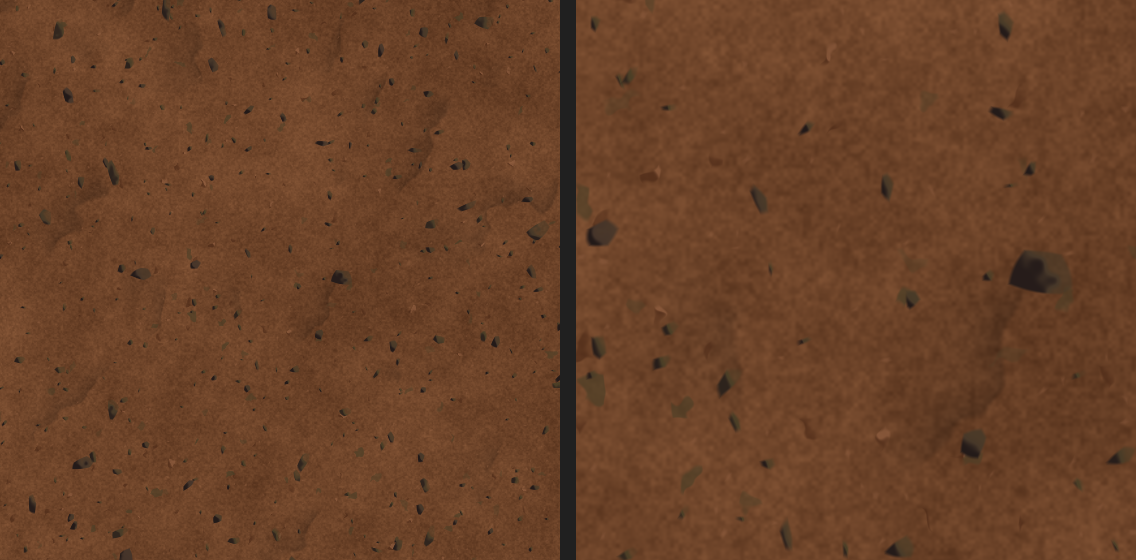
Left, the full canvas; right, a detail of the centre.
Give the GLSL for this texture, as a three.js fragment shader.

```glsl
varying vec2 vUv;

const vec3 SOIL_DARK = vec3(0.385, 0.232, 0.136);
const vec3 SOIL_LIGHT = vec3(0.465, 0.292, 0.180);
const vec3 SHADOW = vec3(0.135, 0.100, 0.095);
const vec3 SLATE = vec3(0.270, 0.205, 0.165);
const vec3 OLIVE = vec3(0.295, 0.245, 0.150);
const vec3 CLAY = vec3(0.290, 0.155, 0.085);
const vec3 TAN = vec3(0.580, 0.380, 0.260);

vec2 hash2(vec2 p) {
  vec3 h = fract(p.xyx * vec3(0.1031, 0.1030, 0.0973));
  h += dot(h, h.yzx + 33.33);
  return fract((h.xx + h.yz) * h.zy);
}

float noise(vec2 p) {
  vec2 i = floor(p), f = fract(p);
  f = f * f * (3.0 - 2.0 * f);
  float low = mix(hash2(i).x, hash2(i + vec2(1.0, 0.0)).x, f.x);
  float high = mix(hash2(i + vec2(0.0, 1.0)).x, hash2(i + 1.0).x, f.x);
  return mix(low, high, f.y);
}

float fbm(vec2 p) {
  float sum = 0.0, amp = 0.5;
  for (int i = 0; i < 5; i++) {
    sum += amp * noise(p);
    p = mat2(1.6, 1.2, -1.2, 1.6) * p + 7.3;
    amp *= 0.5;
  }
  return sum;
}

vec2 rotate(vec2 p, float angle) {
  float c = cos(angle), s = sin(angle);
  return vec2(c * p.x + s * p.y, c * p.y - s * p.x);
}

// Convex shard of unit size: random cutting planes blended with a disc
float shard(vec2 p, vec2 seed) {
  float d = -1.0;
  for (int i = 0; i < 5; i++) {
    vec2 h = hash2(seed + float(i) * 5.7);
    float a = (float(i) + 0.8 * h.x) * 1.2566;
    d = max(d, dot(p, vec2(cos(a), sin(a))) - mix(0.5, 0.95, h.y));
  }
  return mix(d, length(p) - 0.95, 0.3);
}

// Scattered shards: x = coverage, y = lit side, z = random value per shard
vec3 scatter(vec2 uv, float cells, float density, float radius, float seed) {
  vec2 p = uv * cells, id = floor(p);
  vec3 top = vec3(0.0);
  for (int j = -1; j <= 1; j++) {
    for (int i = -1; i <= 1; i++) {
      vec2 cell = id + vec2(float(i), float(j));
      vec2 key = cell + seed;
      vec2 pick = hash2(key), spot = hash2(key + 17.3), form = hash2(key + 41.7);
      float size = radius * mix(0.5, 1.0, form.y * form.y);
      vec2 q = (p - cell - spot) / (cells * size);
      vec2 local = rotate(q, 0.9 + (form.x - 0.5) * 2.4);
      float slim = mix(0.32, 0.72, hash2(key + 71.9).x);
      float d = shard(local / vec2(1.0, slim), key) * slim;
      float soft = 0.0010 / size;
      float cover = (1.0 - smoothstep(-soft, soft, d)) * step(pick.x, density);
      float lit = dot(q, vec2(0.75, 0.35)) / mix(slim, 1.0, 0.4);
      lit += 0.9 * (noise(uv * 110.0 + seed) - 0.5);
      if (cover > top.x) top = vec3(cover, smoothstep(-0.5, 0.6, lit), spot.x);
    }
  }
  return top;
}

// Dark edge, slate face and an olive side that sinks into the soil
vec3 addStones(vec3 ground, vec3 s, float olive) {
  vec3 face = mix(SLATE, OLIVE, clamp(olive + s.z - 0.5 + 0.4 * s.y, 0.0, 1.0));
  vec3 stone = mix(SHADOW, face, smoothstep(0.05, 0.6, s.y + 0.3 * s.z));
  float buried = 0.75 * smoothstep(0.4, 1.0, s.y) * s.z;
  return mix(ground, stone, s.x * (1.0 - buried));
}

// Broken slanted creases: a crisp side and a long soft shadow
float creases(vec2 uv) {
  float across = rotate(uv, 1.0).y * 6.0 + 1.6 * fbm(uv * 5.0 + 3.0);
  float f = fract(across);
  float shade = smoothstep(0.0, 0.05, f) * exp(-5.5 * f);
  return shade * smoothstep(0.46, 0.62, fbm(uv * 6.5 + 21.0));
}

vec3 soil(vec2 uv) {
  float broad = fbm(uv * 7.0 + 2.0) - 0.48;
  float mottle = fbm(uv * 30.0 + 9.0) - 0.48;
  float grain = noise(uv * 190.0 + 31.0) + noise(uv * 290.0) + noise(uv * 430.0 + 77.0) - 1.5;
  float tone = 0.60 + 1.35 * broad + 0.95 * mottle + 0.58 * grain;
  vec3 color = mix(SOIL_DARK, SOIL_LIGHT, clamp(tone, -0.8, 1.7));
  return color * (1.0 - 0.24 * creases(uv));
}

void main() {
  vec2 uv = vUv;
  vec3 color = soil(uv);

  // Clay crumbs and pale grit
  vec2 rough = uv + 0.007 * (vec2(noise(uv * 150.0), noise(uv * 150.0 + 50.0)) - 0.5);
  vec3 crumbs = scatter(rough, 20.0, 0.22, 0.010, 83.0);
  color = mix(color, CLAY, 0.6 * crumbs.x * (1.0 - 0.8 * crumbs.y));
  vec3 grit = scatter(rough, 22.0, 0.10, 0.008, 127.0);
  color = mix(color, mix(CLAY, TAN, smoothstep(0.0, 0.5, grit.y)), 0.6 * grit.x);
  vec3 specks = scatter(uv, 55.0, 0.16, 0.0030, 151.0);
  color = mix(color, TAN, 0.4 * specks.x);

  // Faint olive stains
  vec3 stains = scatter(rough, 17.0, 0.30, 0.013, 211.0);
  color = mix(color, OLIVE, stains.x * mix(0.25, 0.75, stains.z));

  // Stones from small to large
  color = addStones(color, scatter(uv, 30.0, 0.22, 0.0068, 13.0), 0.75);
  color = addStones(color, scatter(uv, 16.0, 0.45, 0.0135, 29.0), 0.5);
  color = addStones(color, scatter(uv, 9.0, 0.46, 0.0255, 57.0), 0.15);

  gl_FragColor = vec4(color, 1.0);
}
```
